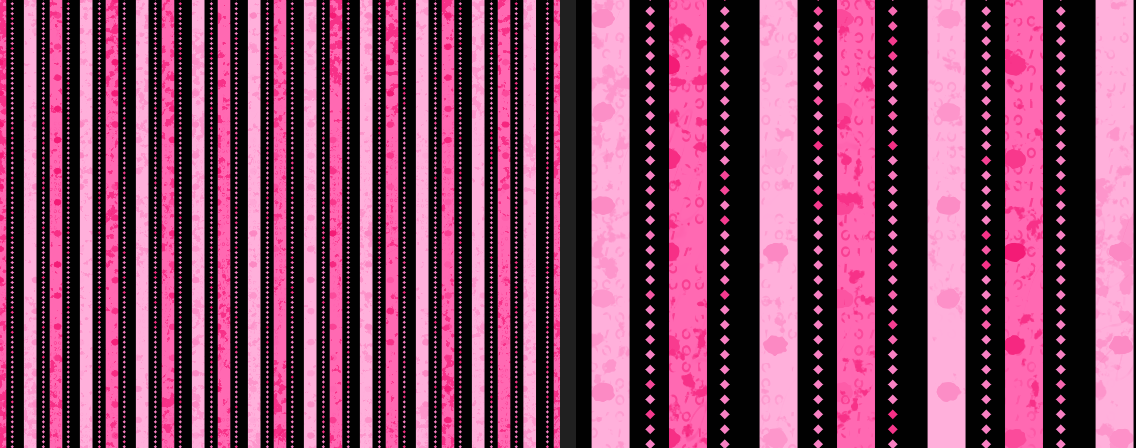
Left, the full canvas; right, a detail of the centre.
Reproduce this pattern procedurally as a WebGL 2 fragment shader.

```glsl
#version 300 es
precision highp float;
// Ten repeats of pale and hot pink vertical stripes on black, parted by columns
// of tiny diamonds. Distance functions give the shapes; value noise stains the
// stripes with grunge, faded polka spots and rows of small abstract print marks.

uniform vec2 u_resolution;
out vec4 fragColor;

// Lengths are in repeats: the canvas is REPEATS units wide.
const float REPEATS = 10.0;
const float STRIPE_HALF = 0.113;
const float PALE_CENTRE = 0.539;
const float LAST_PALE_SHIFT = -0.08;     // the final pale stripe sits a little left
const vec2 DIAMOND_COLUMNS = vec2(0.219, 0.775);
const float DIAMOND_PITCH = 0.0889;
const float DIAMOND_PHASE = 0.74;
const float DIAMOND_HALF = 0.029;
const float SPOT_PITCH = 0.5556;
const vec2 SPOT_RADIUS = vec2(0.069, 0.057);
const float SPOT_DRIFT = 0.229;          // sideways range of the spot columns
const float SPOT_CYCLE = 8.0;            // stripes per sideways cycle
const float PALE_SPOT_PHASE = 3.4;
const vec2 MARK_CELL = vec2(0.079, 0.098);

const vec3 BLACK = vec3(0.004);
const vec3 PALE_PINK = vec3(1.0, 0.69, 0.86);
const vec3 PALE_STAIN = vec3(0.98, 0.43, 0.70);
const vec3 HOT_PINK = vec3(1.0, 0.41, 0.70);
const vec3 HOT_STAIN = vec3(0.95, 0.05, 0.42);
const vec3 DIAMOND_PINK = vec3(0.97, 0.50, 0.76);

float hash(vec2 p) {
  vec3 q = fract(vec3(p.xyx) * 0.1031);
  q += dot(q, q.yzx + 33.33);
  return fract((q.x + q.y) * q.z);
}

float noise(vec2 p) {
  vec2 cell = floor(p), f = fract(p);
  f = f * f * (3.0 - 2.0 * f);
  float low = mix(hash(cell), hash(cell + vec2(1, 0)), f.x);
  float high = mix(hash(cell + vec2(0, 1)), hash(cell + vec2(1, 1)), f.x);
  return mix(low, high, f.y);
}

float fbm(vec2 p) {
  float sum = 0.0, gain = 0.5;
  for (int i = 0; i < 4; i++) {
    sum += gain * noise(p);
    p = mat2(1.6, 1.2, -1.2, 1.6) * p + 7.3;
    gain *= 0.5;
  }
  return sum / 0.9375;
}

float fill(float d, float aa) { return 1.0 - smoothstep(-aa, aa, d); }

// Staggered spots whose column drifts across successive stripes.
float spots(float dx, float y, float stripe, float phase, float aa) {
  float cycle = (stripe + phase) / SPOT_CYCLE + 0.5;
  float stagger = mod(stripe + floor(cycle), 2.0);
  float v = y / SPOT_PITCH - 0.5 * stagger;
  float row = floor(v + 0.5);
  vec2 d = vec2(dx - SPOT_DRIFT * (fract(cycle) - 0.5), (v - row) * SPOT_PITCH);
  float ragged = 0.25 * (noise(vec2(dx, y) * 45.0 + stripe * 9.0) - 0.5);
  float shape = fill((length(d / SPOT_RADIUS) - 1.0 + ragged) * SPOT_RADIUS.y, aa);
  float run = noise(vec2(stripe * 3.7 + phase * 5.0, row * 0.4));
  float strength = smoothstep(0.25, 0.75, run * 0.75 + hash(vec2(row, stripe + 40.0)) * 0.25);
  return shape * strength;
}

// Broken rings and dashes in a grid.
float marks(vec2 p, float aa) {
  vec2 cell = floor(p / MARK_CELL);
  vec2 d = (fract(p / MARK_CELL) - 0.5) * MARK_CELL;
  float pick = hash(cell + 17.0);
  float ring = abs(length(d * vec2(1.0, 0.85)) - 0.021) - 0.006;
  float dash = max(abs(d.x + d.y * (pick - 0.6)) - 0.007, abs(d.y) - 0.026);
  float ink = fill(pick < 0.6 ? ring : dash, aa);
  return ink * step(0.2, hash(cell + 71.0)) * smoothstep(0.3, 0.55, noise(p * 38.0));
}

// Grainy blotches and thin scratches, denser toward the borders.
float grunge(vec2 p, float height) {
  float border = 0.5 * smoothstep(1.5, 0.0, 1.5 * 0.0 + min(p.y, height - p.y));
  border += 0.7 * (1.0 - smoothstep(0.0, 0.5, p.x)) + 0.3 * smoothstep(8.5, 10.0, p.x);
  float wear = smoothstep(0.3, 0.85, noise(p * vec2(1.4, 0.7) + 5.0)) + border;
  float blotch = smoothstep(0.67, 0.77, fbm(p * 13.0) + 0.15 * wear);
  float ridge = abs(noise(p * vec2(9.0, 5.0) + p.yx * 3.0) - 0.5);
  float scratch = (1.0 - smoothstep(0.01, 0.04, ridge)) * smoothstep(0.6, 0.7, noise(p * 2.3 + 31.0));
  return clamp(blotch * 0.8 + scratch * wear * 0.5 * noise(p * 30.0), 0.0, 1.0);
}

void main() {
  float unit = REPEATS / u_resolution.x;
  float aa = 0.6 * unit, height = u_resolution.y * unit;
  vec2 p = vec2(gl_FragCoord.x, u_resolution.y - gl_FragCoord.y) * unit;

  // Stripe positions
  float hotIndex = floor(p.x + 0.5), paleIndex = floor(p.x);
  float hotX = p.x - hotIndex;
  float paleX = p.x - paleIndex - PALE_CENTRE - LAST_PALE_SHIFT * step(REPEATS - 1.5, paleIndex);

  // Wear shared by both stripe colours
  float printed = smoothstep(0.3, 0.65, noise(p * vec2(1.3, 0.6) + 60.0)) * smoothstep(0.8, 2.8, p.y);
  float stain = max(grunge(p, height), 0.6 * printed * marks(p, aa));
  float hotStain = max(stain * 0.75, spots(hotX, p.y, hotIndex, 0.0, aa) * 0.85);
  float paleStain = max(stain * 0.5, spots(paleX, p.y, paleIndex, PALE_SPOT_PHASE, aa) * 0.6);

  vec3 color = BLACK;
  color = mix(color, mix(HOT_PINK, HOT_STAIN, hotStain), fill(abs(hotX) - STRIPE_HALF, aa));
  color = mix(color, mix(PALE_PINK, PALE_STAIN, paleStain), fill(abs(paleX) - STRIPE_HALF, aa));

  // Diamond columns
  float row = floor(p.y / DIAMOND_PITCH - DIAMOND_PHASE + 0.5);
  float dy = p.y - (row + DIAMOND_PHASE) * DIAMOND_PITCH;
  vec2 columns = abs(fract(p.x) - DIAMOND_COLUMNS);
  float diamond = fill((min(columns.x, columns.y) + abs(dy) - DIAMOND_HALF) * 0.707, aa);
  float tint = hash(vec2(row, floor(p.x * 2.0) + 90.0));
  color = mix(color, mix(DIAMOND_PINK, HOT_STAIN, 0.7 * smoothstep(0.7, 1.0, tint)), diamond);

  fragColor = vec4(color, 1.0);
}
```
